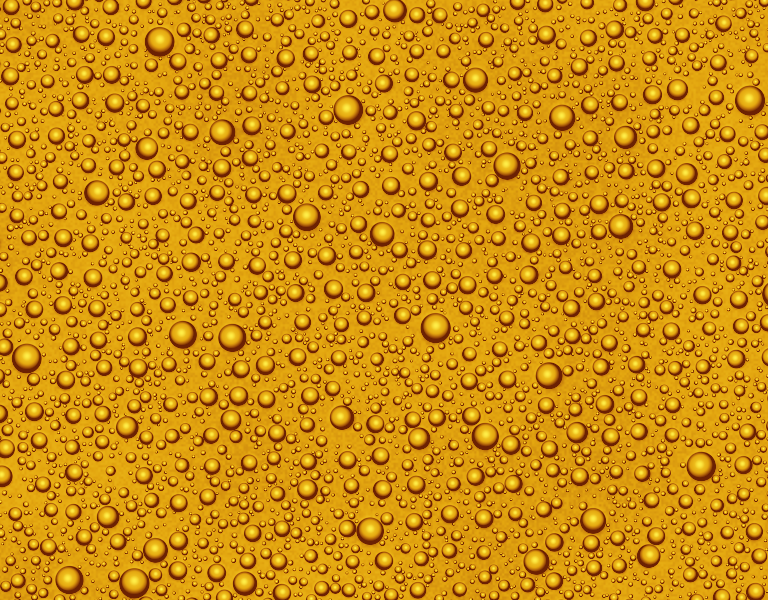
This texture is drawn by a Shadertoy shader. Its source:

```glsl
const int LAYERS = 6;
// Per layer, from large drops to tiny ones, in canvas heights
const float CELL[6]  = float[6](0.150, 0.056, 0.036, 0.034, 0.022, 0.018);
const float R_MIN[6] = float[6](0.017, 0.0110, 0.0070, 0.0050, 0.0025, 0.0020);
const float R_MAX[6] = float[6](0.025, 0.0160, 0.0098, 0.0085, 0.0055, 0.0040);
const float SMALLEST = 0.0019;
const float MARGIN = 1.25;         // room kept around a drop, in radii
const float GROUND_TONE = 0.59;
const float GRAIN = 0.13;
const float LIGHT_ANGLE = 1.75;
const float LIGHT_SPREAD = 1.5;

// Tone ramp from dark rim to highlight
const vec3 RAMP[6] = vec3[6](
    vec3(0.42, 0.13, 0.01), vec3(0.64, 0.33, 0.03), vec3(0.78, 0.50, 0.05),
    vec3(0.89, 0.65, 0.06), vec3(0.93, 0.74, 0.11), vec3(1.00, 0.94, 0.29));

vec3 hash3(vec2 p) {
    vec3 q = fract(p.xyx * vec3(0.1031, 0.1030, 0.0973));
    q += dot(q, q.yxz + 33.33);
    return fract((q.xxy + q.yzz) * q.zyx);
}

float valueNoise(vec2 p) {
    vec2 i = floor(p), f = fract(p);
    f = f * f * (3.0 - 2.0 * f);
    return mix(mix(hash3(i).x, hash3(i + vec2(1, 0)).x, f.x),
               mix(hash3(i + vec2(0, 1)).x, hash3(i + vec2(1, 1)).x, f.x), f.y);
}

vec3 ramp(float tone) {
    float t = clamp(tone, 0.0, 1.0) * 5.0;
    int i = min(int(t), 4);
    return mix(RAMP[i], RAMP[i + 1], t - float(i));
}

mat2 layerTurn(int layer) {
    float a = 0.4 + 1.1 * float(layer);
    return mat2(cos(a), sin(a), -sin(a), cos(a));
}

vec2 cellOf(vec2 p, int layer) {
    return floor(layerTurn(layer) * p / CELL[layer]);
}

vec2 seedOf(vec2 cell, int layer) {
    return cell + 137.0 * float(layer + 1);
}

// Centre and radius of the drop in a cell; radius 0 when the cell is empty
vec3 dropIn(vec2 cell, int layer) {
    vec3 h = hash3(seedOf(cell, layer));
    float r = mix(R_MIN[layer], R_MAX[layer], h.z);
    float pad = MARGIN * r / CELL[layer];
    vec2 centre = (cell + mix(vec2(pad), vec2(1.0 - pad), h.xy)) * CELL[layer];
    float chance = layer == 0 ? 0.62 : 0.92;
    float present = step(hash3(seedOf(cell, layer) + 51.7).x, chance);
    return vec3(centre * layerTurn(layer), r * present);
}

// Shrink a drop until it clears all drops of the larger layers
float fittedRadius(vec3 drop, int layer) {
    float r = drop.z;
    for (int j = 0; j < layer; j++) {
        vec2 home = cellOf(drop.xy, j);
        for (int k = 0; k < 9; k++) {
            vec3 other = dropIn(home + vec2(k % 3 - 1, k / 3 - 1), j);
            if (other.z > 0.0)
                r = min(r, distance(drop.xy, other.xy) - 1.06 * other.z);
        }
    }
    return r < SMALLEST ? 0.0 : r;
}

// Lens shading: bright core, dark crescent, soft contact shadow and glint
float shadeDrop(float tone, vec2 q, vec2 light, float blur) {
    float d = length(q);
    float side = dot(q, light) / max(d, 0.001);
    float near = exp(-7.0 * max(d - 1.0, 0.0)) * smoothstep(1.5, 1.1, d);
    float outside = tone + near * (side > 0.0 ? 0.22 * side : 0.30 * side);

    float crescent = smoothstep(0.55, 1.12, length(q - 0.24 * light));
    float rim = smoothstep(0.72, 1.0, d);
    vec2 g = q - 0.16 * light;
    float core = exp(-4.5 * dot(g, g));
    float inside = 0.54 + 0.45 * core - 0.60 * crescent - 0.30 * rim;
    return mix(outside, inside, smoothstep(1.0 + blur, 1.0 - blur, d));
}

void mainImage(out vec4 fragColor, in vec2 fragCoord) {
    vec2 p = fragCoord / iResolution.y;
    float pixel = 1.0 / iResolution.y;

    // Grainy golden ground with broad, faint patches
    float tone = GROUND_TONE + GRAIN * (valueNoise(p * 260.0) - 0.5)
               + 0.11 * (valueNoise(p * 5.0) - 0.5);

    // Drops, tiny ones first
    for (int layer = LAYERS - 1; layer >= 0; layer--) {
        vec2 cell = cellOf(p, layer);
        vec3 drop = dropIn(cell, layer);
        if (distance(p, drop.xy) > 1.5 * drop.z) continue;
        float r = fittedRadius(drop, layer);
        if (r <= 0.0) continue;
        float turn = hash3(seedOf(cell, layer) + 9.3).y - 0.5;
        float a = LIGHT_ANGLE + LIGHT_SPREAD * turn;
        tone = shadeDrop(tone, (p - drop.xy) / r, vec2(cos(a), sin(a)), 0.8 * pixel / r);
    }

    fragColor = vec4(ramp(tone), 1.0);
}
```
